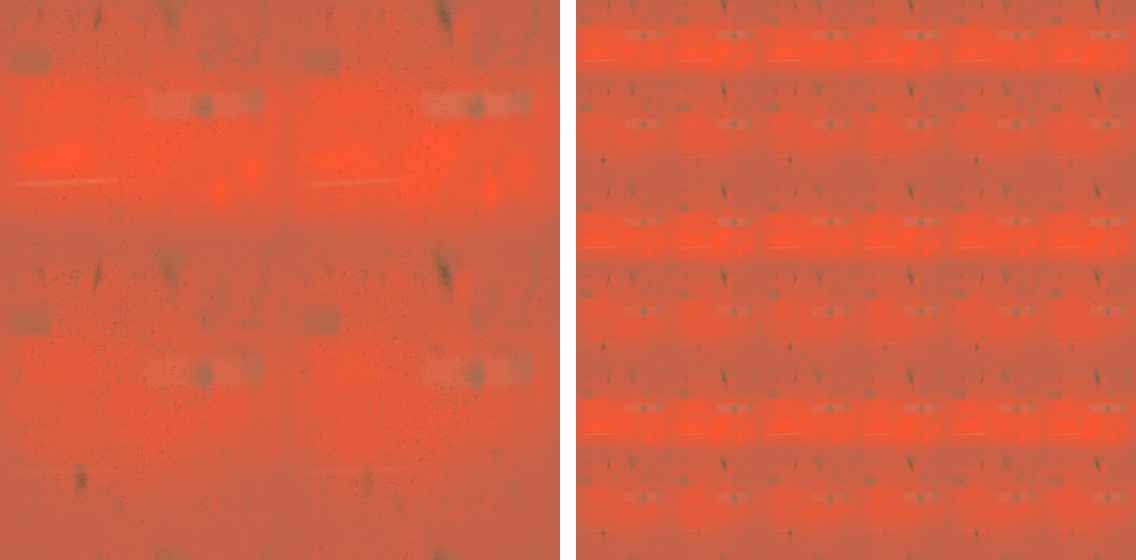
Left, the tile; right, the same tile 3 across and 3 down.
Give the GLSL for this texture, as a WebGL 2 fragment shader.

```glsl
#version 300 es
precision highp float;

uniform vec2 u_resolution;
out vec4 fragColor;

const float TAU = 6.28319;
const vec2 REPEATS = vec2(2.0);
const vec3 DULL = vec3(0.765, 0.385, 0.29);
const vec3 BRIGHT = vec3(0.985, 0.34, 0.195);
const vec3 PALE = vec3(0.84, 0.43, 0.32);
const vec3 OLIVE = vec3(0.62, 0.42, 0.31);
const vec3 GRIME = vec3(0.42, 0.34, 0.23);

float hash(vec2 p) {
    return fract(sin(dot(p, vec2(127.1, 311.7))) * 43758.5453);
}

// Value noise that wraps after a whole number of cells
float noise(vec2 p, vec2 period) {
    vec2 i = floor(p);
    vec2 f = p - i;
    f = f * f * (3.0 - 2.0 * f);
    vec2 a = mod(i, period);
    vec2 b = mod(i + 1.0, period);
    return mix(mix(hash(a), hash(vec2(b.x, a.y)), f.x),
               mix(hash(vec2(a.x, b.y)), hash(b), f.x), f.y);
}

float fbm(vec2 p, vec2 cells) {
    float sum = 0.0;
    float weight = 0.5;
    for (int k = 0; k < 4; k++) {
        sum += weight * noise(p * cells, cells);
        cells *= 2.0;
        weight *= 0.5;
    }
    return sum / 0.9375;
}

// Soft elliptical spot, optionally leaning sideways with height
float spot(vec2 p, vec2 size, float lean) {
    p.x -= lean * p.y;
    p /= size;
    return exp(-dot(p, p));
}

// Soft-edged bar
float bar(vec2 p, vec2 halfSize, vec2 blur) {
    vec2 m = 1.0 - smoothstep(halfSize - blur, halfSize + blur, abs(p));
    return m.x * m.y;
}

// Horizontal band on the wrapped height
float band(float y, float centre, float halfHeight, float blur) {
    float d = abs(fract(y - centre + 0.5) - 0.5);
    return 1.0 - smoothstep(halfHeight - blur, halfHeight + blur, d);
}

// Strength per repeat: top left, top right, bottom left, bottom right
float perCell(vec2 cell, vec4 s) {
    vec2 row = mix(s.zw, s.xy, cell.y);
    return mix(row.x, row.y, cell.x);
}

void main() {
    vec2 uv = gl_FragCoord.xy / u_resolution;

    // Slightly uneven two by two repeat
    vec2 warped = uv + vec2(-0.0105, 0.02) * sin(TAU * (uv - vec2(0.24, 0.73)));
    vec2 w = (warped - vec2(0.0, 0.07)) * REPEATS;
    vec2 cell = mod(floor(w), REPEATS);
    vec2 q = fract(w);

    // Noise layers: clouds, drips, ragged edges, grain
    float cloud = fbm(w, vec2(4.0, 5.0));
    float wide = fbm(uv, vec2(3.0, 4.0));
    float drip = fbm(w, vec2(18.0, 2.0));
    float rag = fbm(w, vec2(14.0, 12.0));
    float grain = noise(uv * 256.0, vec2(256.0)) - 0.5;
    float fine = noise(uv * 400.0, vec2(400.0)) - 0.5;
    vec2 r = q + vec2(drip - 0.5, rag - 0.5) * vec2(0.05, 0.07);

    // Broad glow of fresher paint
    float height = uv.y + 0.05 * (wide - 0.5);
    float glow = 0.22 + 0.48 * band(height, 0.735, 0.125, 0.06);
    glow += 0.28 * band(height, 0.295, 0.1, 0.08);
    glow += 0.55 * (cloud - 0.5) + 0.3 * (wide - 0.5) + 0.22 * (drip - 0.5);

    // Saturated patches
    float fresh = spot(r - vec2(0.21, 0.29), vec2(0.12, 0.06), 0.0) * perCell(cell, vec4(0.5, 0.45, 0.1, 0.1));
    fresh += spot(r - vec2(0.54, 0.29), vec2(0.08, 0.12), 0.5) * perCell(cell, vec4(0.05, 0.5, 0.0, 0.0));
    fresh += spot(r - vec2(0.77, 0.16), vec2(0.035, 0.07), 0.0) * perCell(cell, vec4(0.35, 0.4, 0.0, 0.0));
    fresh += spot(r - vec2(0.88, 0.24), vec2(0.04, 0.09), 0.0) * perCell(cell, vec4(0.35, 0.35, 0.0, 0.0));
    fresh += spot(r - vec2(0.2, 0.5), vec2(0.1, 0.07), 0.0) * 0.25;
    fresh += spot(r - vec2(0.65, 0.8), vec2(0.04, 0.05), 0.0) * perCell(cell, vec4(0.1, 0.45, 0.1, 0.45));
    glow = clamp(glow + fresh, 0.0, 1.0);

    // Rough grain gathers in patches
    float rough = mix(0.25, 1.0, smoothstep(0.35, 0.65, 0.6 * cloud + 0.4 * rag));
    vec3 color = mix(DULL, BRIGHT, clamp(glow + (0.3 * grain + 0.2 * fine) * rough, 0.0, 1.0));

    // Faded bar and thin pale scratch
    float faded = bar(r - vec2(0.72, 0.516), vec2(0.21, 0.05), vec2(0.06, 0.025));
    color = mix(color, PALE, faded * perCell(cell, vec4(0.65, 0.85, 0.5, 0.6)));
    vec2 s = q - vec2(0.25, 0.195 + 0.05 * (q.x - 0.25));
    float scratch = bar(s, vec2(0.17, 0.008), vec2(0.07, 0.012)) * (0.5 + 0.7 * drip);
    color = mix(color, PALE + 0.07, scratch * perCell(cell, vec4(0.6, 0.5, 0.2, 0.25)));

    // Olive weathering
    float olive = 0.6 * bar(r - vec2(0.13, 0.674), vec2(0.065, 0.045), vec2(0.03));
    olive += 0.6 * spot(r - vec2(0.89, 0.52), vec2(0.045, 0.06), 0.0);
    olive += 0.6 * spot(r - vec2(0.715, 0.51), vec2(0.03, 0.05), 0.0);
    olive += 0.45 * spot(r - vec2(0.776, 0.76), vec2(0.035, 0.07), 0.0);
    olive += 0.5 * spot(r - vec2(0.604, 0.84), vec2(0.045, 0.07), -0.2);
    olive += 0.4 * smoothstep(0.6, 0.8, rag) * (1.0 - glow);
    color = mix(color, OLIVE, clamp(olive * (0.55 + 0.6 * rag + 0.7 * grain), 0.0, 0.85));

    // Dark vertical streaks
    float grime = spot(r - vec2(0.353, 0.84), vec2(0.014, 0.05), 0.15) * perCell(cell, vec4(0.7, 0.1, 0.7, 0.1));
    grime += spot(r - vec2(0.59, 0.85), vec2(0.022, 0.075), -0.25) * perCell(cell, vec4(0.2, 0.8, 0.25, 0.8));
    grime += spot(r - vec2(0.304, 0.18), vec2(0.016, 0.035), 0.0) * perCell(cell, vec4(0.0, 0.0, 0.8, 0.25));
    grime += spot(r - vec2(0.155, 0.86), vec2(0.012, 0.025), 0.0) * 0.35;
    color = mix(color, GRIME, clamp(grime * (0.75 + 0.9 * grain), 0.0, 0.8));

    // Pinholes and surface tooth
    float pits = smoothstep(0.26, 0.48, -grain) * rough;
    color *= 1.0 - 0.08 * pits + 0.04 * fine * rough;
    fragColor = vec4(clamp(color, 0.0, 1.0), 1.0);
}
```
